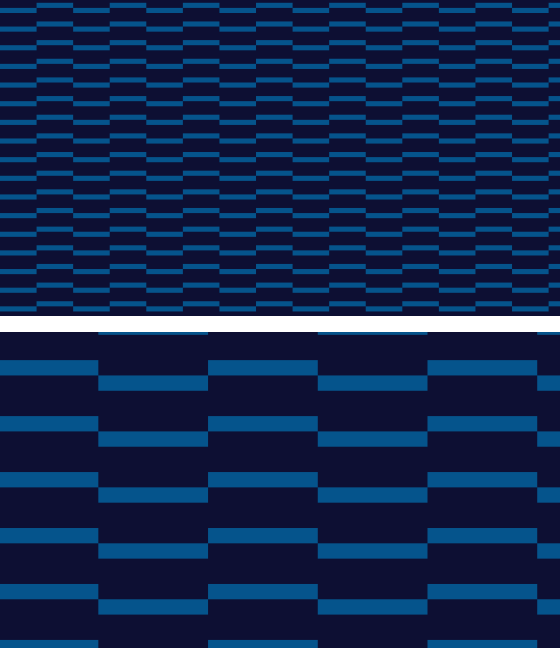
Top: the whole. Bottom: its middle third, enlarged.
Write a Shadertoy shader that draws this pattern.

```glsl
// Staggered blue dashes in alternating columns on a dark navy ground.

const vec3 NAVY = vec3(0.05, 0.06, 0.20);
const vec3 BLUE = vec3(0.02, 0.33, 0.55);

// Lengths are fractions of the canvas height.
const float COLUMN_WIDTH = 0.11574;
const float ROW_PITCH = 17.0 / 288.0;
const float DASH_HEIGHT = 0.01615;
const float STEP_LEVEL = 8.8 / 288.0; // height where the two dash levels meet

// Signed distance to the edges of a band repeated along one axis, negative inside.
float repeatedBand(float position, float center, float period, float width) {
    float offset = mod(position - center + 0.5 * period, period) - 0.5 * period;
    return abs(offset) - 0.5 * width;
}

// Coverage of a pixel by a shape at the given signed distance.
float coverage(float signedDistance, float pixel) {
    return clamp(0.5 - signedDistance / pixel, 0.0, 1.0);
}

// Rows of dashes centered on one level.
float dashRows(float y, float center, float pixel) {
    return coverage(repeatedBand(y, center, ROW_PITCH, DASH_HEIGHT), pixel);
}

void mainImage(out vec4 fragColor, in vec2 fragCoord) {
    float pixel = 1.0 / iResolution.y;
    vec2 p = fragCoord * pixel;

    // Odd columns carry the raised dashes, even columns the lowered ones.
    float raisedColumn = coverage(
        repeatedBand(p.x, 1.5 * COLUMN_WIDTH, 2.0 * COLUMN_WIDTH, COLUMN_WIDTH), pixel);
    float raised = dashRows(p.y, STEP_LEVEL + 0.5 * DASH_HEIGHT, pixel);
    float lowered = dashRows(p.y, STEP_LEVEL - 0.5 * DASH_HEIGHT, pixel);

    float dash = mix(lowered, raised, raisedColumn);
    fragColor = vec4(mix(NAVY, BLUE, dash), 1.0);
}
```
